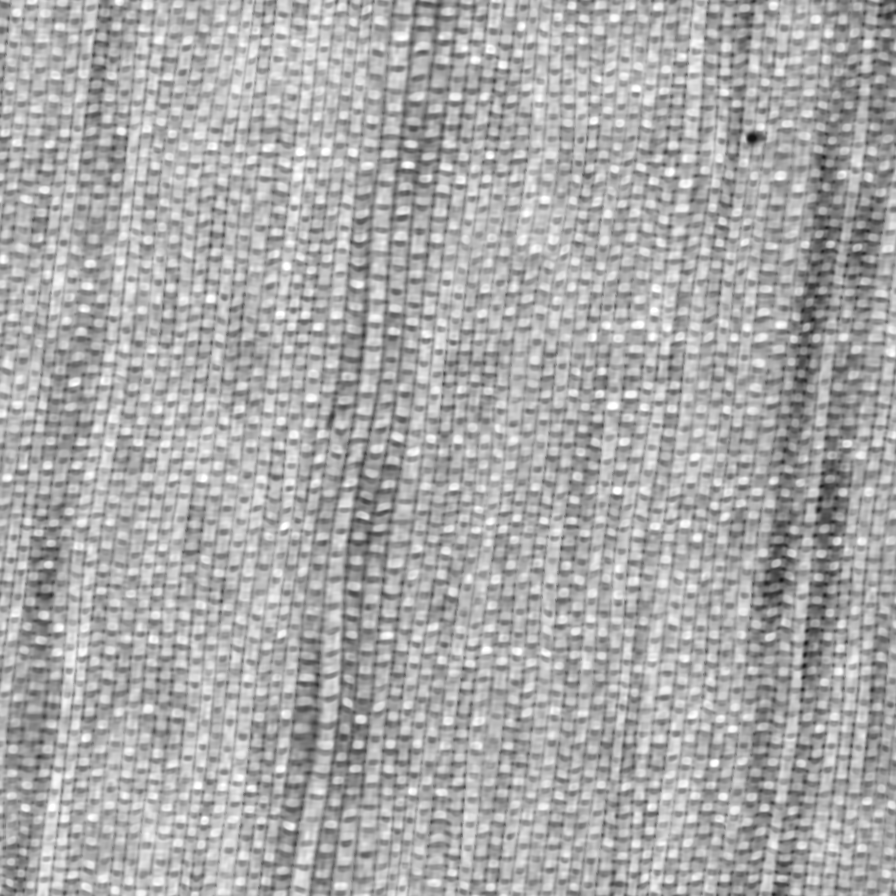
A WebGL 2 fragment shader for this texture:

```glsl
#version 300 es
precision highp float;

uniform vec2 u_resolution;
out vec4 fragColor;

const float PI = 3.14159;

float hash(vec2 p) {
  vec3 q = fract(vec3(p.xyx) * 0.1031);
  q += dot(q, q.yzx + 33.33);
  return fract((q.x + q.y) * q.z);
}

float noise(vec2 p) {
  vec2 i = floor(p), f = fract(p);
  f = f * f * (3.0 - 2.0 * f);
  return mix(mix(hash(i), hash(i + vec2(1, 0)), f.x),
             mix(hash(i + vec2(0, 1)), hash(i + vec2(1, 1)), f.x), f.y);
}

float band(float x, float center, float width) {
  float d = (x - center) / width;
  return exp(-d * d);
}

float cover(float d, float halfWidth) {
  return 1.0 - smoothstep(halfWidth - 0.2, halfWidth + 0.15, abs(d));
}

// Loose, dark strips that follow the slanted warp
float looseness(float s, float y) {
  float strips = 0.35 * band(s, 0.02, 0.03) + 0.35 * band(s, 0.345, 0.04)
               + 0.3 * band(s, 0.68, 0.01)
               + 0.6 * band(s, 0.725, 0.012) * smoothstep(0.5, 1.0, y)
               + 0.75 * band(s, 0.83, 0.018) + 0.7 * band(s, 0.875, 0.02)
               + 0.3 * band(s, 0.94, 0.03);
  float patches = noise(vec2(s * 60.0, y * 11.0 + 20.0));
  return clamp(strips * (0.2 + 1.4 * patches), 0.0, 1.0);
}

float weave(vec2 uv) {
  float s = uv.x - 0.115 * uv.y + 0.005 * (noise(uv * vec2(4, 6)) - 0.5);
  float loose = looseness(s, uv.y);
  float coarse = band(s, 0.355, 0.055);

  // Thread coordinates: uneven pitch, wider warp in one strip
  vec2 thread = vec2(
    64.0 * s - 1.8 * smoothstep(0.29, 0.42, s) + 0.7 * noise(vec2(s * 26.0, uv.y * 5.0)),
    76.0 * (uv.y + 0.025 * uv.x) + 0.7 * noise(uv * vec2(6, 13)) + 0.5 * noise(uv * vec2(55, 14)));
  vec2 id = floor(thread);
  vec2 f = fract(thread) - 0.5;
  float warpSeed = hash(vec2(id.x + 60.0, 7.0));
  float weftSeed = hash(vec2(3.0, id.y + 40.0));

  // Tone and width vary by thread and along its length
  float warpRun = noise(vec2(id.x * 7.3 + 90.0, uv.y * 12.0));
  float weftRun = noise(vec2(uv.x * 22.0, id.y * 5.7 + 30.0));
  float knot = noise(thread * vec2(0.9, 0.7) + 100.0);
  float streak = noise(vec2(s * 20.0 + 5.0, uv.y * 1.5));
  float warpTone = 0.72 + 0.09 * (warpSeed - 0.5) + 0.13 * (warpRun - 0.5)
                 + 0.07 * (streak - 0.5) + 0.12 * (knot - 0.5)
                 + 0.05 * band(s, 0.063, 0.015) + 0.04 * band(s, 0.235, 0.012)
                 + 0.06 * band(s, 0.5, 0.008) + 0.08 * band(s, 0.7, 0.006)
                 - loose * (0.42 * step(warpSeed, 0.6) - 0.04);
  float weftTone = 0.83 + 0.08 * (weftSeed - 0.5) + 0.16 * (weftRun - 0.5)
                 + 0.05 * (streak - 0.5) - 0.16 * loose;
  float gapTone = mix(0.3 + 0.3 * warpRun, 0.08, max(loose, 0.4 * coarse));

  // Weft behind, then warp, then short weft floats with a shadow below them
  float weftCover = cover(f.y, 0.28 + 0.16 * weftRun);
  float warpCover = cover(f.x, 0.34 + 0.14 * warpRun - 0.06 * loose);
  float across = sin(PI * thread.x);
  float crossing = -across * sin(PI * thread.y);
  float below = -across * sin(PI * (thread.y + 0.55));
  float shadow = smoothstep(0.2, 0.9, below) * (0.12 + 0.26 * knot + 0.1 * coarse);
  float weftFloat = smoothstep(0.15, 0.75, crossing) * (0.5 + 0.5 * weftRun);

  float tone = mix(gapTone, weftTone * 0.82, weftCover * (0.8 - 0.35 * coarse));
  tone = mix(tone, warpTone, warpCover);
  tone *= 1.0 - shadow;
  return mix(tone, weftTone + 0.05, weftFloat);
}

void main() {
  vec2 uv = gl_FragCoord.xy / u_resolution;

  // Average four samples for soft edges
  float tone = 0.0;
  for (int k = 0; k < 4; k++) {
    vec2 offset = vec2(k % 2, k / 2) - 0.5;
    tone += 0.25 * weave(uv + offset / 800.0);
  }

  // Fibre grain along both threads and broad weft shading
  vec2 slanted = vec2(uv.x - 0.115 * uv.y, uv.y);
  tone += 0.13 * (noise(slanted * vec2(230, 90)) - 0.5);
  tone += 0.13 * (noise(slanted * vec2(110, 240) + 50.0) - 0.5);
  tone += 0.05 * (noise(uv * vec2(3, 16) + 11.0) - 0.5);

  // Small holes
  float ragged = 0.012 * noise(uv * 110.0);
  float hole = 1.0 - smoothstep(0.006, 0.019, length(uv - vec2(0.842, 0.846)) + ragged);
  vec2 slit = uv - vec2(0.368, 0.53);
  slit.x -= 0.25 * slit.y;
  hole = max(hole, 0.6 * (1.0 - smoothstep(0.002, 0.01, length(slit * vec2(1, 0.25)) + ragged * 0.5)));
  tone = mix(tone, 0.08, hole);

  fragColor = vec4(vec3(clamp(tone, 0.0, 1.0)), 1.0);
}
```
